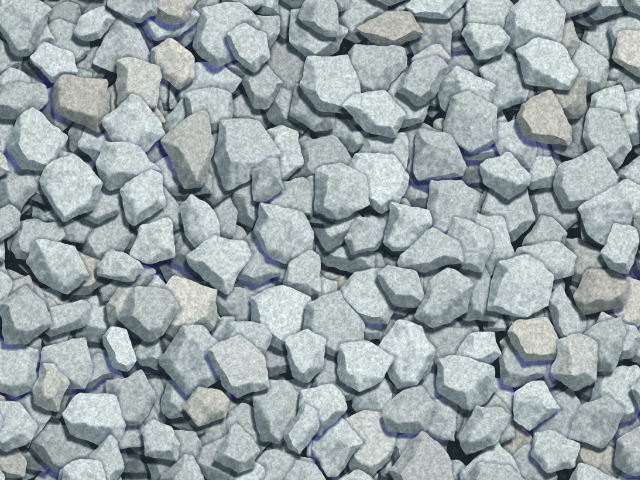
Write a WebGL 1 fragment shader that draws this texture.

```glsl
precision highp float;
// A sunlit bed of crushed grey stone, seen from above.
// Jittered grids of faceted convex stones are painted from the bottom layer up;
// each stone first casts a shadow on what lies below, then covers it.

uniform vec2 u_resolution;

const int LAYERS = 5;
const int SIDES = 6;
const float TAU = 6.28318;
const float CELL = 0.112;
const float CORNER_SHARPNESS = 32.0;
const float FACET_SHARPNESS = 28.0;
const vec3 SUN_DIRECTION = vec3(0.25, 0.49, 0.835);
const vec2 SHADOW_SHIFT = vec2(-0.005, -0.011);

const vec3 GAP_COLOR = vec3(0.13, 0.17, 0.20);
const vec3 SHADE_COLOR = vec3(0.43, 0.49, 0.505);
const vec3 SUNLIT_COLOR = vec3(0.80, 0.842, 0.842);
const vec3 WARM_TINT = vec3(0.99, 0.945, 0.905);
const vec3 SHADOW_TINT = vec3(0.34, 0.385, 0.42);
const vec3 BLUE_SHADOW_TINT = vec3(0.45, 0.47, 0.68);

struct Stone {
  float edge;        // signed distance to the outline
  float shadowEdge;  // signed distance to the shifted outline
  vec3 normal;
};

float hash(vec2 p) {
  vec3 q = fract(p.xyx * 0.1031);
  q += dot(q, q.yzx + 33.33);
  return fract((q.x + q.y) * q.z);
}

vec2 hash2(vec2 p) {
  return vec2(hash(p), hash(p + vec2(17.3, 59.7)));
}

float noise(vec2 p) {
  vec2 cell = floor(p);
  vec2 f = fract(p);
  f = f * f * (3.0 - 2.0 * f);
  float low = mix(hash(cell), hash(cell + vec2(1.0, 0.0)), f.x);
  float high = mix(hash(cell + vec2(0.0, 1.0)), hash(cell + 1.0), f.x);
  return mix(low, high, f.y);
}

vec2 noise2(vec2 p) {
  return vec2(noise(p), noise(p + vec2(41.7, 13.1))) - 0.5;
}

mat2 rotation(float angle) {
  float c = cos(angle);
  float s = sin(angle);
  return mat2(c, s, -s, c);
}

// Irregular polygon around an ellipse, with a tilted top and sloping side facets.
Stone makeStone(vec2 p, vec2 seed, float radius) {
  vec2 q = p / radius;
  vec2 shift = SHADOW_SHIFT / radius;
  float turn = TAU * hash(seed + 2.7);
  float aspect = mix(0.54, 0.92, hash(seed + 5.9));
  vec2 tilt = (hash2(seed + 8.3) - 0.5) * 0.75;
  float top = mix(0.28, 0.5, hash(seed + 11.1)) - dot(tilt, q);
  float topWeight = exp(-FACET_SHARPNESS * clamp(top, -1.0, 2.0));
  vec3 normal = normalize(vec3(tilt, 1.0)) * topWeight;
  float edgeSum = 0.0;
  float shadowSum = 0.0;
  for (int i = 0; i < SIDES; i++) {
    vec2 chance = hash2(seed + float(i + 1) * vec2(7.31, 3.17));
    float angle = TAU * (float(i) + 0.65 * (chance.x - 0.5)) / float(SIDES);
    vec2 axis = vec2(cos(angle), sin(angle));
    float reach = length(axis * vec2(1.0, aspect)) * mix(0.76, 1.04, chance.y);
    vec2 facing = rotation(turn) * axis;
    float side = dot(q, facing) - reach;
    float shadowSide = side - dot(shift, facing);
    edgeSum += exp(CORNER_SHARPNESS * clamp(side, -2.0, 2.0));
    shadowSum += exp(CORNER_SHARPNESS * clamp(shadowSide, -2.0, 2.0));
    float slope = mix(0.8, 2.3, fract(chance.x * 7.0 + chance.y));
    float weight = exp(-FACET_SHARPNESS * clamp(-side * slope, -1.0, 2.0));
    normal += normalize(vec3(facing * slope, 1.0)) * weight;
  }
  float scale = radius / CORNER_SHARPNESS;
  return Stone(log(edgeSum) * scale, log(shadowSum) * scale, normalize(normal));
}

vec3 stoneColor(vec3 normal, vec2 seed, float grain) {
  float light = smoothstep(0.05, 0.87, dot(normal, SUN_DIRECTION));
  vec3 color = mix(SHADE_COLOR, SUNLIT_COLOR, light);
  float warmth = smoothstep(0.86, 0.97, hash(seed + 21.4));
  color *= mix(vec3(1.0), WARM_TINT, warmth);
  return color * mix(0.90, 1.06, hash(seed + 27.2)) * (1.0 + grain);
}

void main() {
  vec2 p = gl_FragCoord.xy / u_resolution.y;
  float blur = 0.7 / u_resolution.y;

  // Surface detail shared by all stones
  vec2 ragged = p + 0.008 * noise2(p * 24.0) + 0.004 * noise2(p * 75.0);
  vec2 bumps = 0.34 * noise2(p * 42.0) + 0.36 * noise2(p * 120.0);
  float grain = 0.15 * (noise(p * 170.0) - 0.5) + 0.18 * (noise(p * 340.0) - 0.5);
  float bluePatch = smoothstep(0.66, 0.84, noise(p * 9.0));
  vec3 shadowTint = mix(SHADOW_TINT, BLUE_SHADOW_TINT, bluePatch);
  vec3 color = GAP_COLOR * (1.0 + 2.0 * grain);

  for (int layer = 0; layer < LAYERS; layer++) {
    float level = float(layer);
    mat2 gridTurn = rotation(0.4 + level * 0.83);
    vec2 gridPoint = (ragged * gridTurn) / CELL + level * vec2(3.37, 7.61);
    float depthLight = mix(0.86, 1.0, level / float(LAYERS - 1));
    for (int y = -1; y <= 1; y++) {
      for (int x = -1; x <= 1; x++) {
        vec2 cell = floor(gridPoint) + vec2(float(x), float(y));
        vec2 seed = cell + level * vec2(37.0, 91.0) + 200.0;
        vec2 center = cell + 0.5 + 0.7 * (hash2(seed) - 0.5);
        vec2 local = gridTurn * (gridPoint - center) * CELL;
        if (hash(seed + 31.6) > 0.88 || length(local) > 0.125) continue;
        float radius = mix(0.047, 0.079, hash(seed + 14.8));
        Stone stone = makeStone(local, seed, radius);
        float shadow = 1.0 - smoothstep(-0.003, 0.004, stone.shadowEdge);
        float contact = 1.0 - smoothstep(0.0, 0.009, stone.edge);
        color *= mix(vec3(1.0), shadowTint, max(shadow, 0.4 * contact));
        vec3 normal = normalize(stone.normal + vec3(bumps, 0.0));
        vec3 surface = stoneColor(normal, seed, grain) * depthLight;
        color = mix(color, surface, 1.0 - smoothstep(-blur, blur, stone.edge));
      }
    }
  }
  // Sky light keeps the deepest gaps from going black
  color = max(color, GAP_COLOR * (0.85 + grain));
  gl_FragColor = vec4(clamp(color, 0.0, 1.0), 1.0);
}
```
